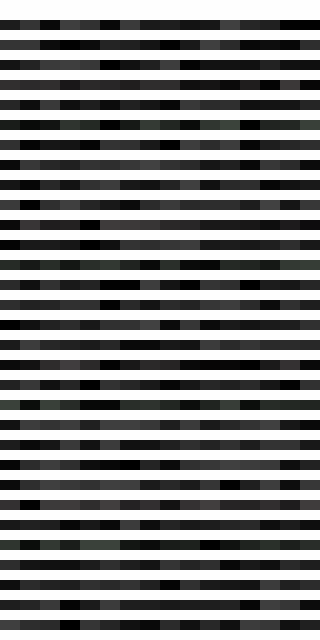
This pattern is drawn by a WebGL 2 fragment shader. Its source:

```glsl
#version 300 es
precision highp float;
// Horizontal dark bars on white, each cut into blocks of random near-black grey.

#define COLUMNS 16.0        // blocks across
#define ROWS 32.0           // bar pitches down, the top one left blank
#define BAR_SHARE 0.5       // part of each pitch filled by the bar
#define GREY_MAX 0.255      // lightest block
#define TINT_PERIOD 7.0     // bars between repeats of a tint
#define GREEN_BAR 5.0       // position of the green bar in the period
#define WARM_BAR 3.0        // position of the warm bar in the period
#define PAPER vec3(0.996)
#define GREEN_TINT vec3(0.92, 1.03, 0.92)
#define WARM_TINT vec3(1.02, 0.97, 0.98)

uniform vec2 u_resolution;
out vec4 fragColor;

// Integer hash of a cell, from 0 to 1
float hashCell(vec2 cell) {
    uvec2 q = uvec2(ivec2(cell) + 64) * uvec2(1597u, 3812u);
    uint h = (q.x ^ q.y) * 747796u + 28913u;
    h = (h ^ (h >> 15)) * 739981u;
    h = (h ^ (h >> 13)) * 668265u;
    h ^= h >> 16;
    return float(h & 65535u) / 65535.0;
}

// Faint colour cast that returns every few bars
vec3 barTint(float bar) {
    float phase = mod(bar, TINT_PERIOD);
    if (phase == GREEN_BAR) return GREEN_TINT;
    if (phase == WARM_BAR) return WARM_TINT;
    return vec3(1.0);
}

void main() {
    vec2 grid = vec2(COLUMNS, ROWS);
    vec2 p = gl_FragCoord.xy / u_resolution * grid;
    vec2 pixel = grid / u_resolution;

    // Bars count down from the one below the blank top pitch
    float row = floor(p.y);
    float bar = ROWS - 2.0 - row;

    // Blend the two blocks that meet at the nearest vertical seam
    float seam = floor(p.x + 0.5);
    float side = clamp((p.x - seam) / pixel.x + 0.5, 0.0, 1.0);
    float shade = mix(hashCell(vec2(seam - 1.0, bar)),
                      hashCell(vec2(seam, bar)), side);
    vec3 ink = GREY_MAX * shade * barTint(bar);

    // Each bar fills the upper part of its pitch
    float height = p.y - row;
    float inside = min(height - (1.0 - BAR_SHARE), 1.0 - height);
    float coverage = clamp(inside / pixel.y + 0.5, 0.0, 1.0);
    coverage *= step(0.0, bar);

    fragColor = vec4(mix(PAPER, ink, coverage), 1.0);
}
```
